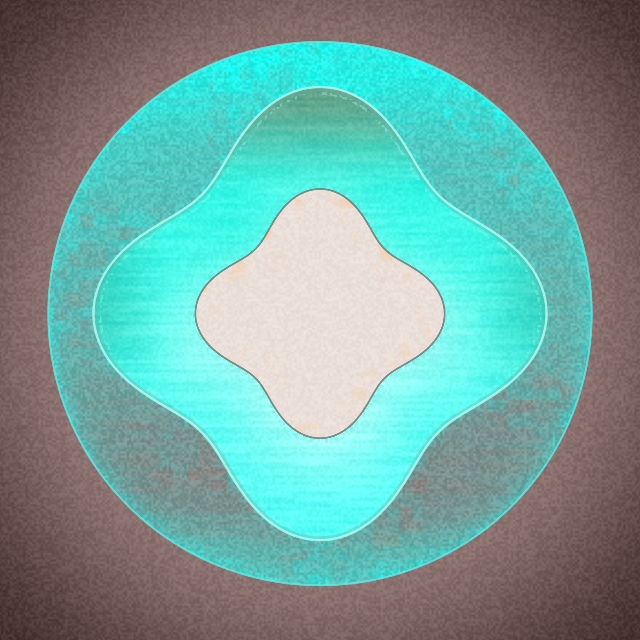
Reproduce this background procedurally as a three.js fragment shader.

```glsl
// A glowing cyan disc holding two nested four-lobed shapes on grainy, vignetted brown.
varying vec2 vUv;

float hash(vec2 p) {
  p = fract(p * vec2(0.1031, 0.1137));
  p += dot(p, p.yx + 33.33);
  return fract((p.x + p.y) * p.x * 7.31);
}

float valueNoise(vec2 p) {
  vec2 cell = floor(p), f = fract(p);
  f = f * f * (3.0 - 2.0 * f);
  return mix(mix(hash(cell), hash(cell + vec2(1.0, 0.0)), f.x),
             mix(hash(cell + vec2(0.0, 1.0)), hash(cell + 1.0), f.x), f.y);
}

// Approximate signed distance to the curve radius = base + wave * cos(4 * angle)
float fourLobes(vec2 p, float base, float wave) {
  float angle = 4.0 * atan(p.y, p.x + 0.00001);
  float radius = base + wave * cos(angle);
  float slope = 4.0 * wave * sin(angle) / radius;
  return (length(p) - radius) / sqrt(1.0 + slope * slope);
}

float inside(float d) {
  return 1.0 - smoothstep(-0.0013, 0.0013, d);
}

float stroke(float d, float width) {
  return 1.0 - smoothstep(width * 0.4, width, abs(d));
}

void main() {
  vec2 p = vUv - vec2(0.5, 0.51);
  float disc = length(p) - 0.4245;
  float outer = fourLobes(p, 0.308, 0.046);
  float inner = fourLobes(p, 0.1687, 0.026);

  // Fine grain, square blocks, thin horizontal streaks and edge specks
  float grain = valueNoise(vUv * 290.0) - 0.5;
  float blocks = hash(floor(vUv * 48.0) + 7.0) - 0.5;
  float streaks = valueNoise(vUv * vec2(14.0, 200.0) + 31.0) - 0.5;
  float speck = step(0.62, hash(floor(vUv * 256.0) + 91.0));

  // Brown backdrop, darker towards the corners
  float vignette = smoothstep(0.36, 0.74, length(vUv - 0.5));
  vec3 color = mix(vec3(0.57, 0.47, 0.46), vec3(0.27, 0.185, 0.18), vignette);
  color += grain * 0.09;

  // Disc: bright cyan above, greyed teal below, cyan again at the bottom
  vec3 ring = mix(vec3(0.49, 0.56, 0.55), vec3(0.41, 0.69, 0.67), smoothstep(0.26, 0.52, vUv.y));
  ring = mix(ring, vec3(0.32, 0.78, 0.75), smoothstep(0.52, 0.76, vUv.y));
  ring = mix(ring, vec3(0.15, 0.94, 0.90), smoothstep(0.74, 0.91, vUv.y));
  ring = mix(ring, vec3(0.36, 0.74, 0.71), 1.0 - smoothstep(0.08, 0.24, vUv.y));
  float rimGlow = exp(disc * 45.0);
  ring = mix(ring, vec3(0.22, 0.88, 0.85), 0.4 * rimGlow);
  float patchy = blocks * step(0.55, valueNoise(vUv * 11.0 + 3.0));
  ring += vec3(-0.11, 0.09, 0.09) * patchy + streaks * vec3(-0.05, 0.05, 0.05) + grain * 0.12;
  float ringSpeck = speck * max(exp(disc * 90.0), exp(-abs(outer) * 130.0));
  ring += vec3(-0.13, 0.12, 0.12) * ringSpeck;
  color = mix(color, ring, inside(disc));
  color = mix(color, vec3(0.38, 0.93, 0.90), 0.75 * stroke(disc, 0.0022));

  // Middle shape: shaded upper lobe, luminous lower half
  vec3 petal = mix(vec3(0.25, 0.99, 0.96), vec3(0.21, 0.97, 0.90), smoothstep(0.2, 0.6, vUv.y));
  float lowerGlow = exp(-max(inner, 0.0) * 14.0) * (1.0 - smoothstep(0.38, 0.68, vUv.y));
  petal = mix(petal, vec3(0.80, 1.0, 0.99), 0.85 * lowerGlow);
  petal = mix(petal, vec3(0.52, 1.0, 0.96), 0.45 * exp(-max(inner, 0.0) * 28.0));
  float sideShade = smoothstep(0.23, 0.36, abs(p.x)) * smoothstep(0.36, 0.52, vUv.y);
  petal = mix(petal, vec3(0.22, 0.81, 0.74), 0.85 * sideShade);
  petal = mix(petal, vec3(0.39, 0.65, 0.55), smoothstep(0.69, 0.86, vUv.y));
  petal += streaks * vec3(0.12, 0.04, 0.04) + blocks * vec3(0.025, 0.01, 0.01) + grain * 0.06;
  float petalSpeck = speck * exp(-max(inner, 0.0) * 120.0);
  petal = mix(petal, vec3(0.34, 0.80, 0.76), 0.35 * petalSpeck);
  color = mix(color, petal, inside(outer));

  // Pale outline with a fainter, speckled inner echo
  color = mix(color, vec3(0.42, 0.68, 0.64), 0.35 * stroke(outer + 0.004, 0.0028));
  color = mix(color, vec3(0.70, 0.97, 0.93), 0.85 * stroke(outer, 0.0026));
  color = mix(color, vec3(0.62, 0.96, 0.91), 0.4 * speck * stroke(outer + 0.010, 0.003));

  // Cream centre with faint peach blotches along its border
  vec3 cream = vec3(0.92, 0.875, 0.85) + grain * 0.05;
  float peach = smoothstep(0.58, 0.85, valueNoise(vUv * 60.0 + 17.0)) * exp(inner * 55.0);
  cream = mix(cream, vec3(0.96, 0.80, 0.64), 0.8 * peach);
  color = mix(color, cream, inside(inner));
  color = mix(color, vec3(0.40, 0.47, 0.45), 0.8 * stroke(inner, 0.002));

  gl_FragColor = vec4(clamp(color, 0.0, 1.0), 1.0);
}
```
